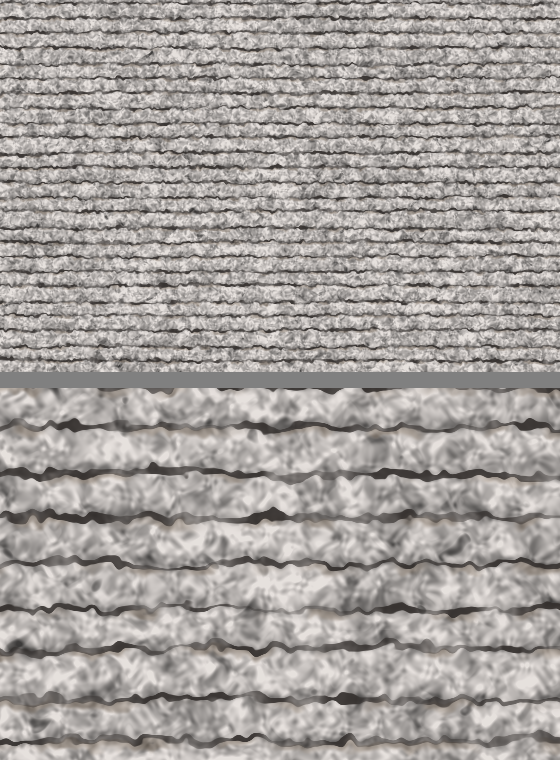
Top: the whole. Bottom: its middle third, enlarged.
Give the GLSL for this texture, as a WebGL 1 fragment shader.

```glsl
precision highp float;
// Weathered grey concrete raked with 25 thin, ragged horizontal grooves.
uniform vec2 u_resolution;

float hash(vec2 p) {
  vec3 q = fract(vec3(p.xyx) * 0.1031);
  q += dot(q, q.yzx + 33.33);
  return fract((q.x + q.y) * q.z);
}

float noise(vec2 p) {
  vec2 i = floor(p), f = fract(p);
  f = f * f * (3.0 - 2.0 * f);
  return mix(mix(hash(i), hash(i + vec2(1.0, 0.0)), f.x),
             mix(hash(i + vec2(0.0, 1.0)), hash(i + vec2(1.0, 1.0)), f.x), f.y);
}

// Noise centred on zero
float wave(vec2 p) { return noise(p) - 0.5; }

void main() {
  // Height is one unit, measured downwards from the top
  vec2 p = vec2(gl_FragCoord.x, u_resolution.y - gl_FragCoord.y) / u_resolution.y;
  float rows = 25.0;
  float pixel = rows / u_resolution.y;

  // Signed distance to the nearest groove, in row heights; positive is below
  float row = p.y * rows - 0.25;
  float id = floor(row + 0.5);
  float seed = id * 17.3 + 50.0;
  float d = row - id - 0.16 * (hash(vec2(seed, 3.0)) - 0.5);
  d += 0.12 * wave(vec2(p.x * 3.0, seed));
  d += 0.13 * wave(vec2(p.x * 22.0, seed + 5.0));
  d += 0.18 * wave(p * vec2(60.0, 45.0) + 9.0);
  d += 0.16 * wave(p * 130.0 + 31.0);

  // Mineral grain on a turned, warped grid, from broad stains to fine sand
  vec2 g = mat2(0.8, 0.6, -0.6, 0.8) * p + 3.0;
  g += 0.008 * vec2(wave(p * 60.0), wave(p * 60.0 + 19.0));
  float tone = 0.728;
  tone += 0.04 * wave(p * 5.0 + 11.0);
  tone += 0.06 * wave(p * 16.0 + 23.0);
  tone += 0.15 * wave(g * 48.0 + 37.0);
  tone += 0.24 * wave(g * 100.0 + 41.0);
  tone += 0.30 * wave(g * 215.0 + 53.0);

  // Dark aggregate, pale chips and a few deep pits
  tone -= 0.14 * smoothstep(0.62, 0.88, noise(g * 75.0 + 67.0));
  tone += 0.07 * smoothstep(0.65, 0.9, noise(g * 120.0 + 71.0));
  tone -= 0.25 * smoothstep(0.93, 0.98, noise(g * 42.0 + 83.0));

  // Ridges darken towards their lower edge and catch light on the upper one
  float crumble = noise(vec2(p.x * 45.0, seed + 6.0));
  tone -= 0.15 * crumble * smoothstep(-0.4, -0.05, d) * (1.0 - smoothstep(-0.04, 0.1, d));
  float lip = smoothstep(0.04, 0.14, d) * (1.0 - smoothstep(0.18, 0.4, d));
  tone += 0.08 * lip * noise(vec2(p.x * 55.0, seed));
  vec3 color = clamp(tone, 0.24, 0.89) * vec3(1.015, 0.99, 0.975);

  // Sandy ledge exposed just under each groove
  float ledge = smoothstep(0.0, 0.06, d) * (1.0 - smoothstep(0.12, 0.27, d));
  ledge *= smoothstep(0.35, 0.75, noise(vec2(p.x * 38.0, seed + 8.0)));
  color = mix(color, vec3(0.57, 0.52, 0.47) + 0.3 * wave(g * 170.0), 0.6 * ledge);

  // Shadowed cut that thins, fades and breaks along its length
  float wear = noise(vec2(p.x * 17.0, seed + 2.0));
  float bite = noise(p * vec2(75.0, 60.0) + 91.0);
  float halfWidth = 0.005 + 0.04 * wear + 0.05 * bite + 0.02 * hash(vec2(seed, 7.0));
  float cut = 1.0 - smoothstep(halfWidth - 0.5 * pixel, halfWidth + 0.8 * pixel, abs(d));
  float depth = 0.4 + 0.5 * smoothstep(0.2, 0.7, noise(vec2(p.x * 36.0, seed + 4.0)));
  depth *= 0.72 + 0.28 * smoothstep(0.2, 0.5, bite);
  color = mix(color, vec3(0.215, 0.195, 0.185), cut * depth);

  // Soft penumbra around the cut
  color *= 1.0 - 0.1 * exp(-d * d * 60.0);
  gl_FragColor = vec4(color, 1.0);
}
```
